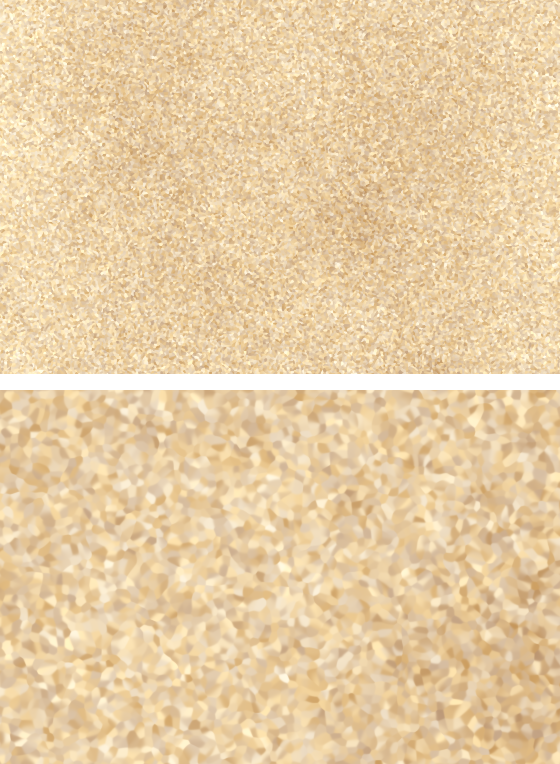
Top: the whole. Bottom: its middle third, enlarged.
Reproduce this texture procedurally as a Shadertoy shader.

```glsl
// Fine pale golden beach sand under soft, uneven light.
#define GRAINS 155.0      // grains per canvas height
#define GRAIN_EDGE 7.5    // sharpness of the border between grains
#define GRAIN_TONE 1.15   // light-dark spread of the grains
#define GRAIN_TINT 1.0    // honey-to-grey spread of the grains
#define CLUMP_TONE 0.55   // strength of loose clumps of grains
#define LIGHT_TONE 1.0    // strength of the broad light and shade
#define SAND_COLOR vec3(0.913, 0.808, 0.646)
#define TONE_STEP vec3(0.046, 0.063, 0.070)
#define TINT_STEP vec3(0.012, -0.004, -0.040)

vec3 hash3(vec3 p) {
    p = fract(p * vec3(0.1031, 0.1030, 0.0973));
    p += dot(p, p.yxz + 33.33);
    return fract((p.xxy + p.yxx) * p.zyx);
}

float valueNoise(vec2 p, float seed) {
    vec2 cell = floor(p), f = fract(p);
    f = f * f * (3.0 - 2.0 * f);
    float a = hash3(vec3(cell, seed)).x;
    float b = hash3(vec3(cell + vec2(1, 0), seed)).x;
    float c = hash3(vec3(cell + vec2(0, 1), seed)).x;
    float d = hash3(vec3(cell + vec2(1, 1), seed)).x;
    return mix(mix(a, b, f.x), mix(c, d, f.x), f.y) - 0.5;
}

// Soft Voronoi grains: x is the tone, y the tint, each of about unit spread
vec2 grains(vec2 p) {
    vec2 home = floor(p), sum = vec2(0.0);
    float total = 0.0;
    for (int j = -2; j <= 2; j++)
    for (int i = -2; i <= 2; i++) {
        vec2 cell = home + vec2(i, j);
        vec3 place = hash3(vec3(cell, 3.0));
        vec3 look = hash3(vec3(cell, 17.0));
        vec2 offset = cell + place.xy - p;
        // Each grain is slightly stretched along its own direction
        float angle = 6.2832 * place.z;
        float along = dot(offset, vec2(cos(angle), sin(angle)));
        float dist2 = dot(offset, offset) - 0.35 * along * along;
        float weight = exp(-GRAIN_EDGE * dist2);
        vec2 grain = vec2(look.x + look.y - 1.0, look.z - 0.5) * vec2(2.45, 3.4);
        sum += weight * grain;
        total += weight;
    }
    return sum / max(total, 1e-6);
}

// Gaussian falloff around a line segment
float shadeBand(vec2 p, vec2 a, vec2 b, float width) {
    vec2 ab = b - a;
    float t = clamp(dot(p - a, ab) / dot(ab, ab), 0.0, 1.0);
    float d = length(p - a - t * ab) / width;
    return exp(-d * d);
}

// Broad hollows and brighter margins
float broadLight(vec2 p, float aspect) {
    float light = 0.12;
    light -= 0.55 * shadeBand(p, vec2(0.50, 1.05), vec2(0.36, 0.60), 0.10);
    light -= 0.30 * shadeBand(p, vec2(0.40, 0.60), vec2(0.48, 0.25), 0.11);
    light -= 0.45 * shadeBand(p, vec2(1.05, 0.70), vec2(0.94, 0.40), 0.14);
    light -= 0.40 * shadeBand(p, vec2(0.96, 0.40), vec2(1.20, 0.03), 0.10);
    light += 0.70 * smoothstep(0.32, 0.0, p.x);
    light += 0.45 * smoothstep(aspect - 0.25, aspect, p.x);
    light += 0.5 * valueNoise(p * 5.0, 41.0) + 0.35 * valueNoise(p * 12.0, 43.0);
    return light;
}

void mainImage(out vec4 fragColor, in vec2 fragCoord) {
    vec2 p = fragCoord / iResolution.y;
    float aspect = iResolution.x / iResolution.y;

    // Grains, with a small wobble to break up the grid
    vec2 wobble = vec2(valueNoise(p * 60.0, 5.0), valueNoise(p * 60.0, 7.0));
    vec2 grain = grains(p * GRAINS + wobble);
    float clump = valueNoise(p * 55.0, 23.0) + 0.7 * valueNoise(p * 28.0, 29.0);

    float tone = GRAIN_TONE * grain.x + CLUMP_TONE * clump
               + LIGHT_TONE * broadLight(p, aspect);
    vec3 color = SAND_COLOR + tone * TONE_STEP + GRAIN_TINT * grain.y * TINT_STEP;
    fragColor = vec4(clamp(color, 0.0, 1.0), 1.0);
}
```
